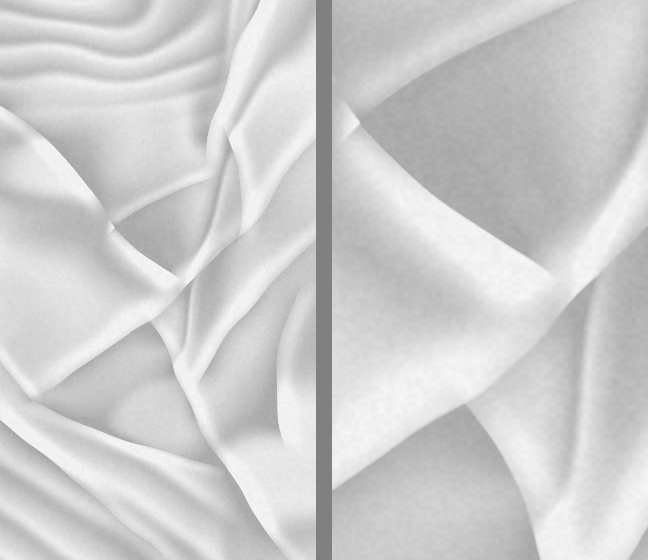
Left: the whole. Right: its middle third, enlarged.
Reproduce this texture procedurally as a Shadertoy shader.

```glsl
#define SHADOW_TONE 0.655
#define LIGHT_TONE 0.935
#define MEAN_LEVEL 0.60
#define SHEEN_CONTRAST 0.31
#define RIDGE_LIGHT 0.42
#define CREASE_SHADE 0.50
#define FOLD_PULL 2.4
#define FOLD_REACH 0.07
#define WEAVE_SCALE 420.0
#define WEAVE_DEPTH 0.028

float hash(vec2 cell) {
    vec3 h = fract(cell.xyx * 0.1031);
    h += dot(h, h.yzx + 33.33);
    return fract((h.x + h.y) * h.z);
}

float noise(vec2 p) {
    vec2 i = floor(p), f = fract(p);
    f = f * f * f * (f * (f * 6.0 - 15.0) + 10.0);
    return mix(mix(hash(i), hash(i + vec2(1, 0)), f.x),
               mix(hash(i + vec2(0, 1)), hash(i + vec2(1, 1)), f.x), f.y);
}

// Rounded highlights with a steeper fall on one side
float sheen(float phase) {
    return sin(phase + 0.55 * sin(phase));
}

// Overlapping fold from a to b: lit on the left of its direction, shaded on the right
void addFold(vec2 p, vec2 a, vec2 b, float bend, float width,
             inout float phase, inout float light) {
    float span = length(b - a);
    vec2 along = (b - a) / span;
    float u = dot(p - a, along) / span;
    float d = dot(p - a, vec2(-along.y, along.x)) - 4.0 * bend * u * (1.0 - u);
    float fade = smoothstep(-0.06, 0.16, u) * (1.0 - smoothstep(0.84, 1.06, u));
    float blur = max(0.0014, 0.8 / iResolution.y);
    float side = smoothstep(-blur, blur, d);
    float r = (d - width) / width;
    float ridge = RIDGE_LIGHT * exp(-r * r);
    float shade = CREASE_SHADE * exp(-abs(d) / (2.0 * width));
    light += fade * mix(-shade, ridge, side);
    phase += fade * FOLD_PULL * (side - 0.5) * exp(-abs(d) / FOLD_REACH);
}

void mainImage(out vec4 fragColor, in vec2 fragCoord) {
    vec2 p = fragCoord / iResolution.y;
    p.x *= 0.5625 * iResolution.y / iResolution.x;

    // Slow wandering of the cloth
    vec2 wander = vec2(noise(p * 4.5 + 3.1), noise(p * 4.5 + 17.7)) - 0.5;
    vec2 q = p + 0.13 * wander;
    vec2 s = p + 0.018 * (vec2(noise(p * 13.0), noise(p * 13.0 + 9.2)) - 0.5);

    // Main creases
    float phase = 0.0, light = 0.0;
    addFold(s, vec2(0.04, 0.285), vec2(0.60, 0.82), -0.056, 0.017, phase, light);
    addFold(s, vec2(0.42, 0.160), vec2(0.03, 0.295), 0.008, 0.012, phase, light);
    addFold(s, vec2(0.26, 0.445), vec2(0.54, -0.03), -0.018, 0.013, phase, light);
    addFold(s, vec2(0.47, 1.040), vec2(0.36, 0.70), -0.008, 0.016, phase, light);
    addFold(s, vec2(0.19, 0.620), vec2(-0.03, 0.83), -0.022, 0.014, phase, light);
    addFold(s, vec2(0.35, 0.290), vec2(0.60, 0.60), 0.030, 0.016, phase, light);
    addFold(s, vec2(0.20, 0.580), vec2(0.38, 0.68), 0.010, 0.010, phase, light);
    addFold(s, vec2(0.32, 0.500), vec2(0.20, 0.60), 0.008, 0.012, phase, light);
    addFold(s, vec2(-0.02, 0.385), vec2(0.055, 0.28), 0.0, 0.010, phase, light);
    addFold(s, vec2(-0.04, 0.270), vec2(0.32, -0.03), 0.020, 0.014, phase, light);
    addFold(s, vec2(0.40, 0.780), vec2(0.42, 0.56), 0.015, 0.016, phase, light);
    addFold(s, vec2(0.54, 0.500), vec2(0.51, 0.20), -0.035, 0.018, phase, light);

    // Broad drape, with long upright folds toward the right
    float right = smoothstep(0.28, 0.50, p.x);
    float swell = noise(q * mix(vec2(6.0, 6.5), vec2(8.0, 3.5), right) + 5.3);
    float drape = sheen(11.0 * swell + 9.0 * q.x - 5.0 * q.y + phase);

    // Nested arcs along the top
    vec2 arc = (p + 0.075 * wander - vec2(0.13, 1.03)) * vec2(0.48, 1.0);
    float arcs = sheen(length(arc) * 135.0 + 3.0 * noise(p * 9.0) + phase);
    float top = smoothstep(0.76, 0.90, p.y) * (1.0 - smoothstep(0.34, 0.43, p.x));
    drape = mix(drape, arcs, top);

    // Slanting pleats in the lower left corner
    float pleats = sheen(dot(p + 0.05 * wander, vec2(0.62, 0.78)) * 82.0 + phase);
    float below = 1.0 - smoothstep(-0.03, 0.03, p.y - 0.30 + 0.35 * p.x);
    drape = mix(drape, pleats, below * (1.0 - smoothstep(0.32, 0.46, p.x)));

    // Calm flat panel between the lower creases
    vec2 panel = (p - vec2(0.22, 0.32)) / vec2(0.12, 0.09);
    drape *= 1.0 - 0.75 * exp(-dot(panel, panel));

    // Fine weave and final tone
    float weave = noise(p * WEAVE_SCALE) + 0.6 * noise(p * WEAVE_SCALE * 0.45) - 0.8;
    float level = MEAN_LEVEL + SHEEN_CONTRAST * drape + light
                + 0.22 * (noise(p * 7.0 + 31.0) - 0.5);
    level = clamp(level, 0.06, 1.04);
    float tone = mix(SHADOW_TONE, LIGHT_TONE, level) + WEAVE_DEPTH * weave;
    fragColor = vec4(vec3(tone), 1.0);
}
```
